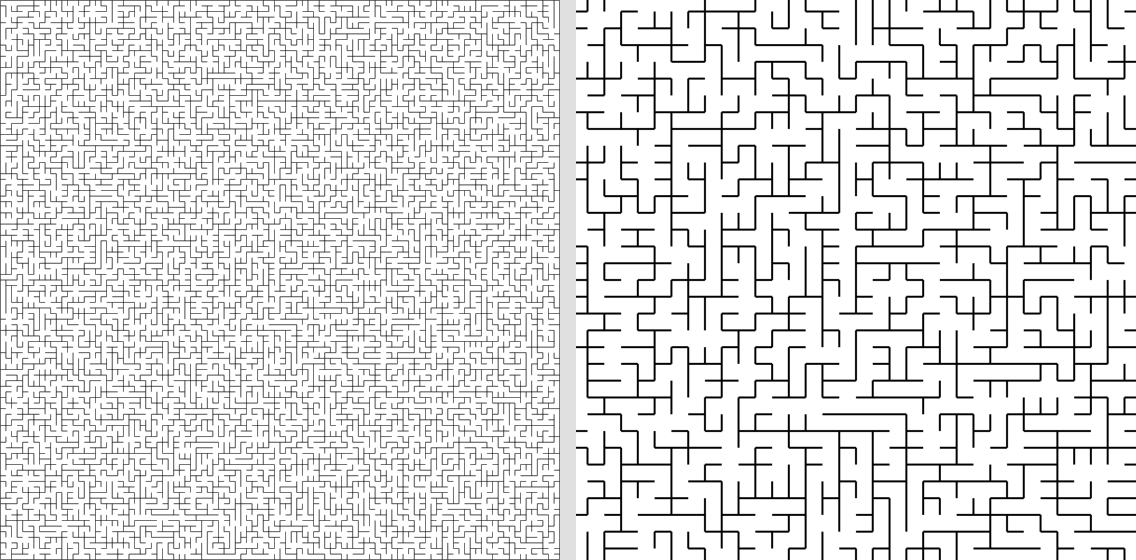
Left, the full canvas; right, a detail of the centre.
Write a Shadertoy shader that draws this pattern.

```glsl
// Draws a dense square maze of thin dark walls on white paper.

const int   CELLS      = 100;    // cells along each side
const float LINE_WIDTH = 0.117;  // wall thickness, in cells
const float SOFT_PX    = 1.2;    // edge filter width, in pixels
const vec3  PAPER      = vec3(1.0);
const vec3  INK        = vec3(0.0);

const int  WINDOW  = 10;         // posts per side of the local search
const int  CENTRE  = 4;          // place of the tested post in the window
const int  SWEEPS  = 24;         // limit on flood passes
const uint OUTSIDE = ~0u;

uint hash(uint n) {
    n = n * 747796405u + 12345u;
    n = ((n >> ((n >> 28) + 4u)) ^ n) * 277803737u;
    return (n >> 22) ^ n;
}

// Random rank of the edge from a post along an axis (0 = x, 1 = y).
// Border edges rank lowest, edges beyond the border highest.
uint edgeRank(ivec2 post, int axis) {
    int along  = axis == 0 ? post.x : post.y;
    int across = axis == 0 ? post.y : post.x;
    if (along < 0 || along >= CELLS || across < 0 || across > CELLS) return OUTSIDE;
    if (across == 0 || across == CELLS) return 0u;
    return hash(uint((post.y * (CELLS + 1) + post.x) * 2 + axis));
}

// Local spanning tree test: an edge is a wall unless its two posts
// are already joined through edges of lower rank.
bool isWall(ivec2 post, int axis) {
    uint limit = edgeRank(post, axis);
    if (limit == 0u) return true;
    if (limit == OUTSIDE) return false;

    // Bit masks of the lower edges, one word per row of posts
    uint right[WINDOW], up[WINDOW], reached[WINDOW];
    for (int r = 0; r < WINDOW; r++) {
        right[r] = 0u;
        up[r] = 0u;
        reached[r] = 0u;
        for (int c = 0; c < WINDOW; c++) {
            ivec2 q = post + ivec2(c, r) - CENTRE;
            if (edgeRank(q, 0) < limit) right[r] |= 1u << c;
            if (edgeRank(q, 1) < limit) up[r] |= 1u << c;
        }
    }

    // Flood from the first post until the second is met
    reached[CENTRE] = 1u << CENTRE;
    int  goalRow = CENTRE + axis;
    uint goalBit = 1u << (CENTRE + 1 - axis);
    for (int i = 0; i < SWEEPS; i++) {
        bool grew = false;
        for (int k = 0; k < WINDOW; k++) {
            int r = i % 2 == 0 ? k : WINDOW - 1 - k;
            uint row = reached[r];
            if (r > 0) row |= reached[r - 1] & up[r - 1];
            if (r < WINDOW - 1) row |= reached[r + 1] & up[r];
            row |= (row & right[r]) << 1;
            row |= (row >> 1) & right[r];
            grew = grew || row != reached[r];
            reached[r] = row;
        }
        if ((reached[goalRow] & goalBit) != 0u) return false;
        if (!grew) break;
    }
    return true;
}

// Ink from the two edges that meet at a post along one axis
float wallInk(ivec2 post, vec2 offset, int axis, float soft) {
    float along  = axis == 0 ? offset.x : offset.y;
    float across = abs(axis == 0 ? offset.y : offset.x);
    float line = clamp(0.5 * (LINE_WIDTH + soft) - across, 0.0, min(LINE_WIDTH, soft)) / soft;
    if (line <= 0.0) return 0.0;

    ivec2 back = axis == 0 ? ivec2(1, 0) : ivec2(0, 1);
    float ahead = clamp(0.5 + along / soft, 0.0, 1.0);
    float ink = 0.0;
    if (ahead > 0.0 && isWall(post, axis)) ink += ahead;
    if (ahead < 1.0 && isWall(post - back, axis)) ink += 1.0 - ahead;
    return line * ink;
}

void mainImage(out vec4 fragColor, in vec2 fragCoord) {
    // Cell units, with room for the full width of the border
    float span = float(CELLS) + LINE_WIDTH;
    float side = min(iResolution.x, iResolution.y);
    vec2 p = fragCoord / side * span - 0.5 * LINE_WIDTH;
    float soft = SOFT_PX * span / side;

    vec2 nearest = floor(p + 0.5);
    ivec2 post = ivec2(nearest);
    float flatInk    = wallInk(post, p - nearest, 0, soft);
    float uprightInk = wallInk(post, p - nearest, 1, soft);
    float ink = 1.0 - (1.0 - flatInk) * (1.0 - uprightInk);
    fragColor = vec4(mix(PAPER, INK, ink), 1.0);
}
```
